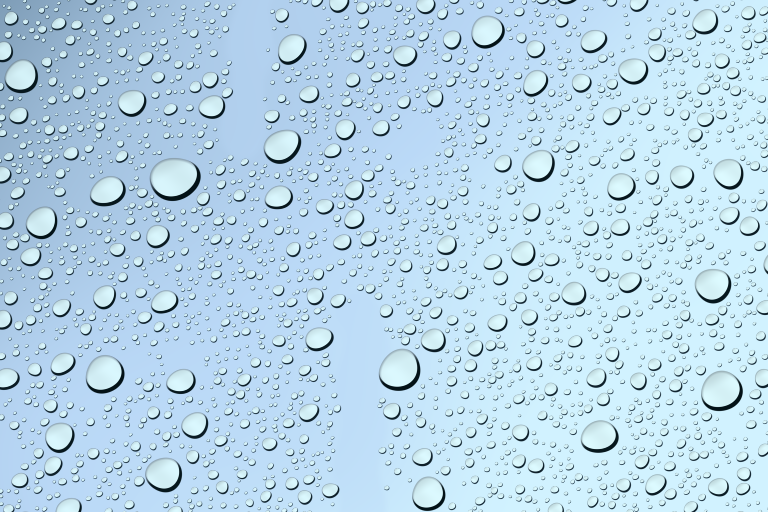
Write a WebGL 1 fragment shader that draws this texture.

```glsl
precision highp float;
uniform vec2 u_resolution;

#define LAYERS 9
#define LARGEST_CELL 0.225
#define CELL_SHRINK 0.745
#define DENSITY_LARGE 0.32
#define DENSITY_SMALL 0.78
#define RIM_SHIFT 0.14
#define RIM_INSET 0.92
#define EDGE_PIXELS 0.7

const vec3 INK = vec3(0.01, 0.07, 0.09);
const vec3 SLATE = vec3(0.13, 0.22, 0.29);
const vec3 DUSK = vec3(0.46, 0.58, 0.68);
const vec3 SKY = vec3(0.725, 0.845, 0.965);
const vec3 PALE = vec3(0.82, 0.95, 1.0);
const vec3 GLEAM = vec3(0.87, 0.985, 1.0);
const vec2 SHADOW_DIR = vec2(0.5, -0.866);

float hash(vec2 v) {
  return fract(sin(dot(v, vec2(127.1, 311.7))) * 43758.545);
}

mat2 turn(float a) {
  float c = cos(a), s = sin(a);
  return mat2(c, s, -s, c);
}

float segment(vec2 p, vec2 a, vec2 b) {
  vec2 ab = b - a;
  return length(p - a - ab * clamp(dot(p - a, ab) / dot(ab, ab), 0.0, 1.0));
}

// Dry tracks where almost no drops sit
float track(vec2 p) {
  float d = segment(p, vec2(0.475, 0.72), vec2(0.5, 1.05)) - 0.035;
  d = min(d, segment(p, vec2(0.7, -0.05), vec2(0.71, 0.38)) - 0.04);
  d = min(d, segment(p, vec2(0.78, 0.69), vec2(0.83, 0.74)) - 0.025);
  d += 0.008 * sin(p.y * 41.0 + 2.0 * sin(p.x * 23.0));
  return 1.0 - smoothstep(-0.005, 0.015, d);
}

// Drop of the layer's cell at p: centre, radius (0 if none), seed
vec4 dropAt(vec2 p, float layer) {
  float size = LARGEST_CELL * pow(CELL_SHRINK, layer);
  mat2 grid = turn(layer * 1.3 + 0.4);
  vec2 shift = vec2(0.37, 0.71) * layer;
  vec2 cell = floor(grid * p / size + shift);
  vec2 key = cell + layer * 17.3;
  vec2 jitter = 0.5 * vec2(hash(key), hash(key + 5.7)) + 0.25;
  vec2 centre = (cell + jitter - shift) * size * grid;
  float seed = hash(key + 11.9);
  float radius = size * mix(0.13, 0.205, hash(key + 3.1));
  float density = mix(DENSITY_LARGE, DENSITY_SMALL, layer / float(LAYERS - 1));
  density *= 1.0 - track(centre);
  return vec4(centre, radius * step(hash(key + 23.3), density), seed);
}

// Slightly stretched, uneven round outline
float outline(vec2 v, float seed) {
  v = turn(-0.15 - 0.7 * seed) * v;
  float stretch = 1.0 + 0.14 * fract(seed * 7.3);
  v *= vec2(1.0 / stretch, stretch * 0.97);
  float angle = atan(v.y, v.x + 0.0001);
  float wobble = 0.03 * sin(2.0 * angle + seed * 40.0) + 0.03 * sin(3.0 * angle + seed * 90.0);
  return length(v) - 1.0 - wobble;
}

// Sky gradient, dim at the upper left and bright at the lower right
vec3 backdrop(vec2 p) {
  float t = 0.55 * p.x - 0.4 * p.y + 0.4;
  t += 0.05 * sin(p.x * 6.0 + 1.5 * sin(p.y * 4.0)) + 0.03 * sin(p.y * 9.0 - p.x * 4.0);
  vec3 color = mix(DUSK, SKY, smoothstep(-0.2, 0.52, t));
  color = mix(color, PALE, smoothstep(0.42, 1.0, t));
  return mix(color, SKY, 0.3 * track(p));
}

vec3 shadeDrop(vec3 color, vec2 p, vec4 drop, float fineness) {
  vec2 v = (p - drop.xy) / drop.z;
  float soft = EDGE_PIXELS / (u_resolution.y * drop.z);
  float body = outline(v, drop.w);
  float shift = RIM_SHIFT * (1.0 + 0.9 * fineness);
  float lens = outline((v + SHADOW_DIR * shift) / RIM_INSET, drop.w);
  float lit = -dot(v, SHADOW_DIR);

  // Bright lens, greyer at its upper left and faintly clouded
  vec3 inside = mix(GLEAM, color, 0.12);
  float cloud = 0.5 + 0.5 * sin(v.x * 2.5 + drop.w * 30.0 + sin(v.y * 3.0));
  inside *= 1.0 - 0.1 * smoothstep(0.2, 1.0, lit) - 0.04 * cloud;
  inside = mix(inside, color * 0.62, 0.7 * smoothstep(-0.16, 0.02, body));

  // Dark crescent at the lower right
  vec3 rim = mix(INK, SLATE, fineness);
  rim = mix(color * 0.6, rim, smoothstep(0.5, -0.2, lit));
  vec3 water = mix(inside, rim, smoothstep(-soft, soft, lens));
  return mix(color, water, 1.0 - smoothstep(-soft, soft, body));
}

void main() {
  vec2 p = gl_FragCoord.xy / u_resolution.y;
  vec3 color = backdrop(p);

  for (int i = 0; i < LAYERS; i++) {
    vec4 drop = dropAt(p, float(i));
    if (drop.z <= 0.0) continue;

    // Larger drops swallow smaller ones that would touch them
    float present = 1.0;
    for (int j = 0; j < LAYERS; j++) {
      if (j >= i) break;
      vec4 big = dropAt(drop.xy, float(j));
      float gap = length(drop.xy - big.xy) - big.z * 1.15 - drop.z;
      if (big.z > 0.0 && gap < 0.0) present = 0.0;
    }
    if (present > 0.5) color = shadeDrop(color, p, drop, float(i) / float(LAYERS - 1));
  }
  gl_FragColor = vec4(color, 1.0);
}
```
